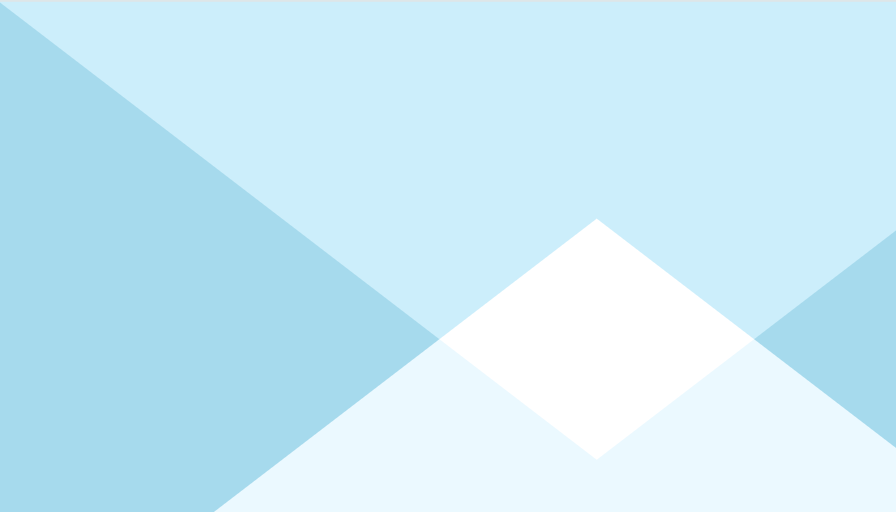
Write a Shadertoy shader that draws this background.

```glsl
// Flat geometric background: a light V-shaped wedge opening upward overlaps a
// pale peak rising from below, and their overlap is a white diamond.
// Both shapes are signed distances to a chevron, blended with soft edges.

// Positions are fractions of the canvas, origin at the lower left.
const float AXIS_X      = 0.666;   // shared vertical axis of both shapes
const float VALLEY_Y    = 0.102;   // lowest point of the wedge
const float PEAK_Y      = 0.573;   // highest point of the peak
const float SLOPE       = 1.341;   // rise over run, in canvas fractions
const float RULE_HEIGHT = 0.0035;  // thin line along the top edge

const vec3 BASE_BLUE  = vec3(0.651, 0.855, 0.929);
const vec3 WEDGE_BLUE = vec3(0.800, 0.933, 0.984);
const vec3 PEAK_PALE  = vec3(0.920, 0.975, 1.000);
const vec3 DIAMOND    = vec3(1.0);
const vec3 RULE_GREY  = vec3(0.870, 0.900, 0.910);

// Distance to a chevron in units of canvas height, positive above it.
// A positive slope opens upward, a negative one opens downward.
float chevron(vec2 uv, float apexY, float slope, float aspect) {
    float rise = uv.y - apexY - slope * abs(uv.x - AXIS_X);
    return rise / length(vec2(1.0, slope / aspect));
}

// Coverage of the positive side of a distance, smoothed over one pixel.
float coverage(float dist, float pixel) {
    return clamp(dist / pixel + 0.5, 0.0, 1.0);
}

void mainImage(out vec4 fragColor, in vec2 fragCoord) {
    vec2 uv = fragCoord / iResolution.xy;
    float aspect = iResolution.x / iResolution.y;
    float pixel = 1.0 / iResolution.y;

    float wedge = coverage(chevron(uv, VALLEY_Y, SLOPE, aspect), pixel);
    float peak = coverage(-chevron(uv, PEAK_Y, -SLOPE, aspect), pixel);

    // The two coverages select among the four flat colours.
    vec3 outsidePeak = mix(BASE_BLUE, WEDGE_BLUE, wedge);
    vec3 insidePeak = mix(PEAK_PALE, DIAMOND, wedge);
    vec3 color = mix(outsidePeak, insidePeak, peak);

    // Thin rule along the top edge.
    float rule = coverage(uv.y - (1.0 - RULE_HEIGHT), pixel);
    color = mix(color, RULE_GREY, rule);

    fragColor = vec4(color, 1.0);
}
```
